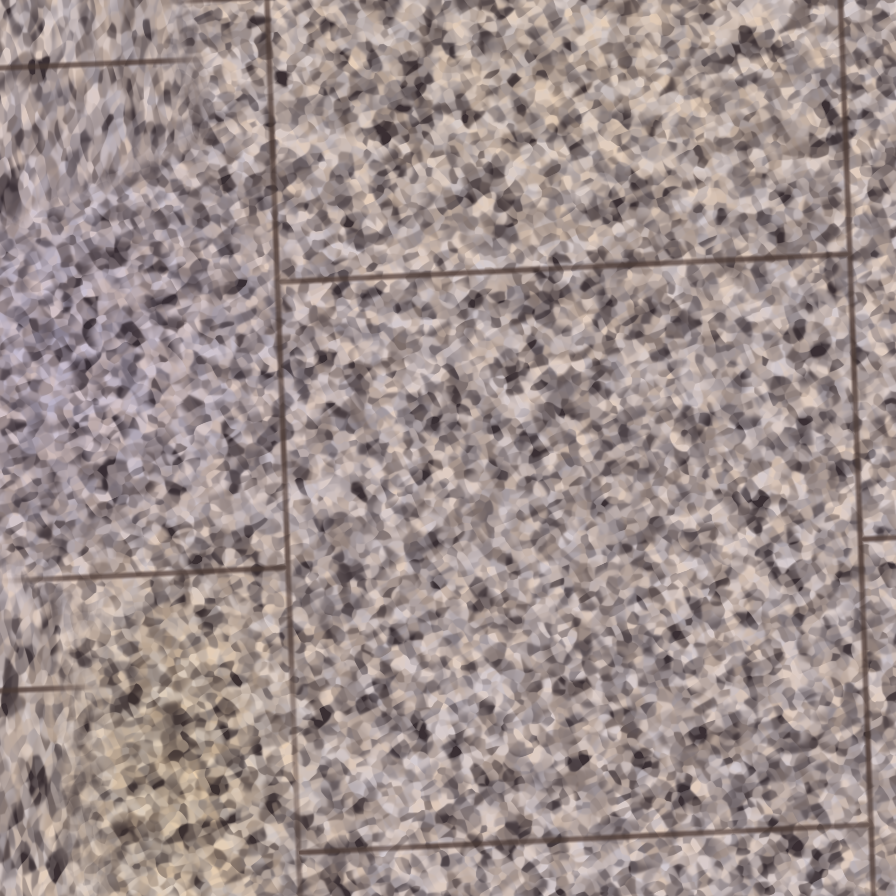
Reproduce this texture procedurally as a WebGL 2 fragment shader.

```glsl
#version 300 es
precision highp float;
// Speckled granite paving: large offset slabs with thin brown joints and soft blended patches.
uniform vec2 u_resolution;
out vec4 fragColor;

const vec2 SLAB_SIZE = vec2(0.640, 0.638);
const vec2 SLAB_ORIGIN = vec2(0.298, 0.330);  // measured from the upper left
const vec2 JOINT_SLOPE = vec2(0.037, 0.049);  // lean of upright and level joints
const float JOINT_HALF = 0.0030;
const float JOINT_SOFT = 0.0022;
const float PATCH_JOINT_Y = 0.076;
const float PATCH_JOINT_STEP = 0.695;
const float COARSE_CELLS = 64.0;
const float FINE_CELLS = 108.0;
const float GRAIN_SHARPNESS = 10.0;
const float GRAIN_CONTRAST = 1.45;
const float MEAN_TONE = 0.65;
const vec3 DARK_MINERAL = vec3(0.20, 0.16, 0.18);
const vec3 PALE_MINERAL = vec3(0.86, 0.80, 0.78);
const vec3 JOINT_COLOUR = vec3(0.35, 0.28, 0.26);
const vec3 WARM_SHIFT = vec3(0.06, 0.01, -0.07);
const vec3 COOL_TINT = vec3(0.94, 0.94, 1.02);
const vec3 SAND_TINT = vec3(1.03, 1.01, 0.91);

vec4 hash4(vec2 p) {
  vec4 q = fract(p.xyxy * vec4(0.1031, 0.1030, 0.0973, 0.1099));
  q += dot(q, q.wzxy + 33.33);
  return fract((q.xxyz + q.yzzw) * q.zywx);
}

// Soft cellular noise: x is mineral tone, y is warmth.
vec2 grain(vec2 p) {
  vec2 cell = floor(p), sum = vec2(0.0);
  float total = 0.0;
  for (int j = -1; j <= 1; j++) {
    for (int i = -1; i <= 1; i++) {
      vec2 id = cell + vec2(i, j);
      vec4 h = hash4(id + 50.0);
      vec2 d = id + h.xy - p;
      float w = exp(-GRAIN_SHARPNESS * dot(d, d));
      sum += w * vec2(pow(h.z, 0.45), h.w);
      total += w;
    }
  }
  return sum / total;
}

// Layered sines for slow drift across the stone.
float drift(vec2 p) {
  return (sin(p.x * 9.0 + 2.0 * sin(p.y * 7.0))
        + sin(p.y * 13.0 - p.x * 5.0 + 1.5 * sin(p.x * 17.0))) * 0.5;
}

vec2 speckle(vec2 p) {
  vec2 bend = 0.0035 * vec2(sin(p.y * 151.0 + p.x * 67.0), sin(p.x * 139.0 - p.y * 83.0));
  vec2 coarse = grain((p + bend) * COARSE_CELLS);
  vec2 fine = grain((p - bend) * FINE_CELLS + 37.0);
  vec2 blend = mix(coarse, fine, 0.45);
  blend.x = MEAN_TONE + (blend.x - 0.69) * GRAIN_CONTRAST;
  return blend;
}

float joint(float d) {
  return 1.0 - smoothstep(JOINT_HALF - JOINT_SOFT, JOINT_HALF + JOINT_SOFT, abs(d));
}

float glow(vec2 p, vec2 centre, vec2 size) {
  vec2 d = (p - centre) / size;
  return exp(-dot(d, d));
}

// Distance to the nearest line of a unit repeat.
float toLine(float t) {
  return abs(fract(t + 0.5) - 0.5);
}

void main() {
  vec2 uv = gl_FragCoord.xy / u_resolution;
  float down = 1.0 - uv.y;

  // Soft-edged patches at the left, with taller grain
  float reach = 0.27 * smoothstep(0.70, 0.86, uv.y)
              + 0.15 * (1.0 - smoothstep(0.30, 0.44, uv.y)) - 0.06;
  float patchMask = 1.0 - smoothstep(reach - 0.045, reach + 0.045, uv.x + 0.012 * drift(uv * 3.0));

  // Stone
  vec2 stone = speckle(uv);
  vec2 tall = speckle(uv * vec2(1.25, 0.62) + 3.0);
  stone = mix(stone, tall, patchMask);
  float tone = clamp(stone.x + 0.025 * drift(uv), 0.04, 1.0);
  vec3 colour = mix(DARK_MINERAL, PALE_MINERAL, tone);
  colour += WARM_SHIFT * (stone.y - 0.5) * 1.3 * tone;

  // Broad tints
  colour *= mix(vec3(1.0), COOL_TINT, glow(uv, vec2(0.06, 0.60), vec2(0.24, 0.22)));
  colour *= mix(vec3(1.0), SAND_TINT, glow(uv, vec2(0.19, 0.14), vec2(0.13, 0.24)));
  colour *= mix(vec3(1.0), SAND_TINT, 0.35 * glow(uv, vec2(0.62, 0.92), vec2(0.35, 0.2)));

  // Slab grid, every other column dropped by half a slab
  float across = (uv.x - SLAB_ORIGIN.x - JOINT_SLOPE.x * down) / SLAB_SIZE.x;
  float along = (down + JOINT_SLOPE.y * uv.x - SLAB_ORIGIN.y) / SLAB_SIZE.y;
  along += 0.5 * mod(floor(across), 2.0);
  float upright = joint(toLine(across) * SLAB_SIZE.x);
  float level = joint(toLine(along) * SLAB_SIZE.y);

  // Joint wear and the separate joints inside the patches
  float wear = 0.85 + 0.12 * drift(uv * 4.0);
  upright *= 1.0 - 0.35 * smoothstep(0.62, 0.85, down) * step(uv.x, 0.5);
  float patchLine = (down + 0.043 * uv.x - PATCH_JOINT_Y) / PATCH_JOINT_STEP;
  float inset = joint(toLine(patchLine) * PATCH_JOINT_STEP) * patchMask;
  float lines = max(max(upright, level) * (1.0 - patchMask), inset);
  colour = mix(colour, JOINT_COLOUR * (0.8 + 0.3 * tone), lines * wear);

  fragColor = vec4(clamp(colour, 0.0, 1.0), 1.0);
}
```
